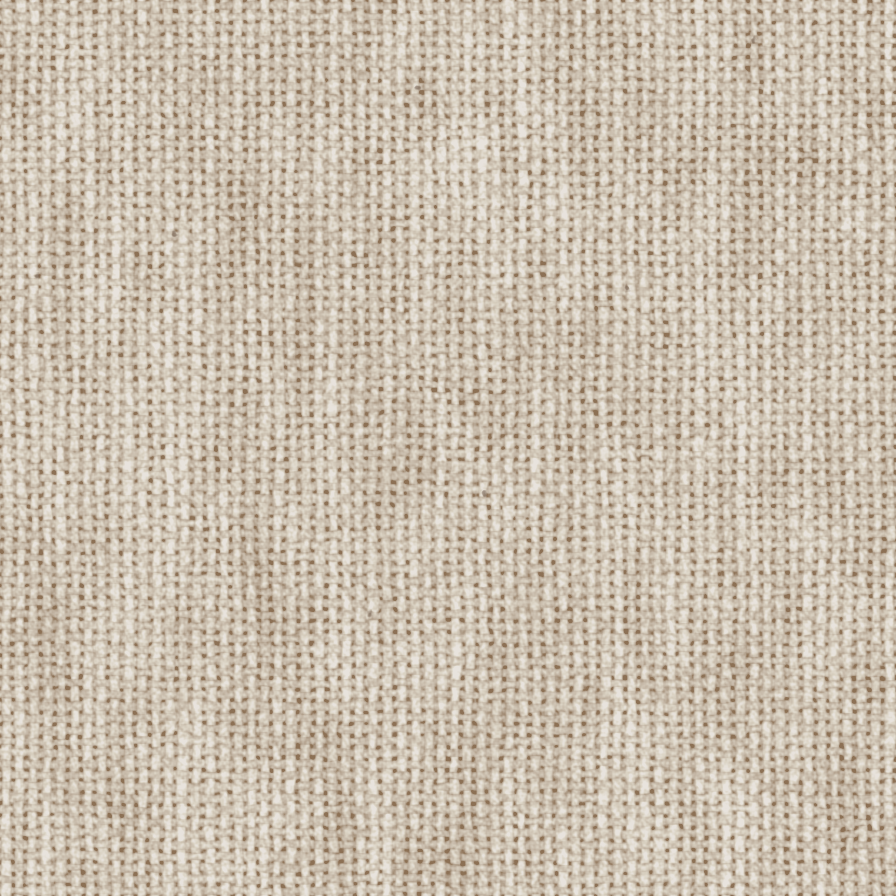
This texture is drawn by a Shadertoy shader. Its source:

```glsl
#define COLS 66.0          // warp yarns across
#define ROWS 78.0          // weft yarns down
#define WARP_HALF 0.36     // half widths, in yarn pitches
#define WEFT_HALF 0.35
#define SLUB 0.16          // thickness variation along a yarn
#define WOBBLE 0.30        // sideways drift of the yarns
#define FIBRE 0.34         // fine fuzz contrast
#define YARN_TONE 0.20     // brightness variation between yarns
#define STREAK 0.10        // broad unevenness, drawn out along the warp
#define WARP_LIFT 1.25     // how far the warp stands above the weft
#define SPECK_CHANCE 0.04  // share of cells holding a seed fleck

const float PI = 3.14159;

vec2 hash2(vec2 p) {
    vec3 q = fract(p.xyx * vec3(0.1031, 0.1030, 0.0973));
    q += dot(q, q.yzx + 33.33);
    return fract((q.xx + q.yz) * q.zy);
}

vec2 gradientAt(vec2 cell) {
    float angle = 2.0 * PI * hash2(cell).x;
    return vec2(cos(angle), sin(angle));
}

// Gradient noise, roughly -0.7 to 0.7
float noise(vec2 p) {
    vec2 i = floor(p), f = p - i;
    vec2 u = f * f * f * (f * (f * 6.0 - 15.0) + 10.0);
    vec2 e = vec2(1.0, 0.0);
    float bottom = mix(dot(gradientAt(i), f), dot(gradientAt(i + e), f - e), u.x);
    float top = mix(dot(gradientAt(i + e.yx), f - e.yx), dot(gradientAt(i + e.xx), f - e.xx), u.x);
    return mix(bottom, top, u.y);
}

// Tone 0 (open gap) to 1 (lit cotton)
vec3 cottonColour(float tone) {
    vec3 c = mix(vec3(0.55, 0.44, 0.33), vec3(0.69, 0.62, 0.54), smoothstep(0.0, 0.27, tone));
    c = mix(c, vec3(0.78, 0.73, 0.665), smoothstep(0.22, 0.5, tone));
    c = mix(c, vec3(0.86, 0.83, 0.77), smoothstep(0.44, 0.74, tone));
    return mix(c, vec3(0.91, 0.89, 0.865), smoothstep(0.66, 0.92, tone));
}

float yarnCover(float offset, float halfWidth, float soft) {
    return 1.0 - smoothstep(halfWidth - soft, halfWidth + soft, abs(offset));
}

float yarnRound(float offset, float halfWidth) {
    float t = offset / halfWidth;
    return max(0.0, 1.0 - t * t);
}

void mainImage(out vec4 fragColor, in vec2 fragCoord) {
    vec2 uv = fragCoord / iResolution.xy;
    vec2 count = vec2(COLS, ROWS);

    // Drifting yarn grid
    vec2 p = uv * count;
    p += WOBBLE * vec2(noise(uv * vec2(14.0, 6.0)), noise(uv * vec2(8.0, 12.0) + 40.0));
    p += 0.14 * vec2(noise(uv * count * 0.6 + 7.0), noise(uv * count * 0.6 + 91.0));
    vec2 id = floor(p), f = p - id - 0.5;
    vec2 soft = max(vec2(0.12), 0.75 * count / iResolution.xy);

    // Uneven thickness and brightness of each yarn
    float warpHalf = WARP_HALF + SLUB * noise(vec2(id.x * 3.71 + 0.3, p.y * 0.3));
    float weftHalf = WEFT_HALF + SLUB * noise(vec2(p.x * 0.6, id.y * 3.71 + 50.3));
    float warpTint = YARN_TONE * noise(vec2(id.x * 5.37 + 0.4, p.y * 0.07 + 20.0));
    float weftTint = 0.5 * YARN_TONE * noise(vec2(p.x * 0.2 + 60.0, id.y * 5.37 + 0.4));

    // Plain weave: yarns rise and dip on alternate crossings
    float side = 1.0 - 2.0 * mod(id.x + id.y, 2.0);
    float warpRise = side * cos(PI * f.y);
    float weftRise = -side * cos(PI * f.x);
    float warpCover = yarnCover(f.x, warpHalf, soft.x);
    float weftCover = yarnCover(f.y, weftHalf, soft.y);
    float warpTone = 0.38 + 0.36 * yarnRound(f.x, warpHalf) + 0.08 * warpRise + warpTint;
    float weftTone = 0.30 + 0.26 * yarnRound(f.y, weftHalf) + 0.08 * weftRise + weftTint;

    // Gap, then weft, then warp wherever it lies on top
    float gapTone = 0.04 + 0.35 * noise(p * 0.4 + 130.0);
    float warpOnTop = smoothstep(-0.8, 0.8, warpRise - weftRise + WARP_LIFT);
    float tone = mix(gapTone, weftTone, weftCover);
    tone = mix(tone, warpTone, warpCover * mix(1.0, warpOnTop, weftCover));

    // Twisted fibres and broad unevenness
    vec2 twist = vec2(uv.x + 0.4 * uv.y, uv.y - 0.4 * uv.x);
    tone += FIBRE * noise(twist * vec2(190.0, 150.0));
    tone += 0.6 * FIBRE * noise(uv * 270.0 + 17.0);
    tone += STREAK * noise(uv * vec2(34.0, 5.0) + 70.0);
    tone += STREAK * (noise(uv * vec2(9.0, 3.0) + 3.0) + noise(uv * vec2(22.0, 14.0) + 9.0));
    vec3 colour = cottonColour(clamp(tone, 0.0, 1.0));

    // Sparse ragged seed flecks
    vec2 grid = uv * 14.0, cell = floor(grid);
    vec2 centre = 0.2 + 0.6 * hash2(cell + 31.0);
    vec2 pick = hash2(cell + 77.0);
    float reach = length((grid - cell - centre) * vec2(1.0, 0.8)) + 0.04 * noise(uv * 220.0);
    float fleck = 1.0 - smoothstep(0.01, 0.055, reach);
    colour = mix(colour, vec3(0.42, 0.33, 0.26), 0.6 * fleck * step(pick.x, SPECK_CHANCE));

    fragColor = vec4(colour, 1.0);
}
```
